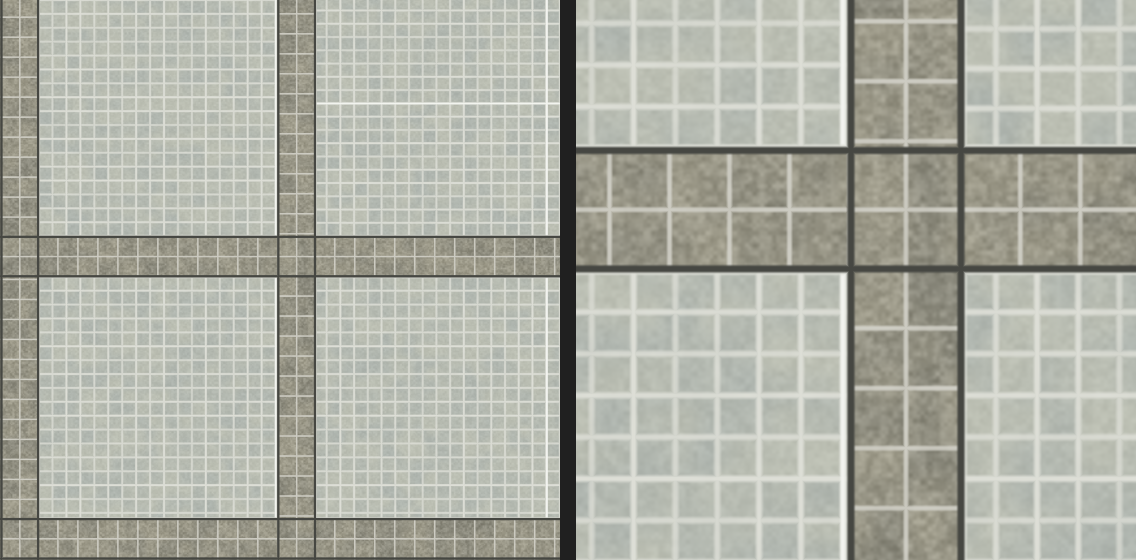
Left, the full canvas; right, a detail of the centre.
Reproduce this texture procedurally as a three.js fragment shader.

```glsl
// Mosaic wall: two by two pale panels of small tiles, framed by olive bands
// two tiles wide with dark seams. Each point is folded into its panel cell,
// then a line grid gives the grout and hash noise gives the stone grain.
varying vec2 vUv;

const vec2 ORIGIN = vec2(0.0026, 0.0026);
const vec2 PERIOD = vec2(0.4944, 0.5040);
const vec2 BAND = vec2(0.0655, 0.0705);
const float SOFT = 0.0011;

const vec3 PANEL_TILE = vec3(0.735, 0.748, 0.700);
const vec3 PANEL_COOL = vec3(0.685, 0.710, 0.685);
const vec3 PANEL_GROUT = vec3(0.865, 0.870, 0.840);
const vec3 BAND_TILE = vec3(0.620, 0.608, 0.542);
const vec3 BAND_DARK = vec3(0.545, 0.540, 0.490);
const vec3 BAND_GROUT = vec3(0.815, 0.810, 0.775);
const vec3 SEAM = vec3(0.275, 0.280, 0.260);
const vec3 BRIGHT = vec3(0.960, 0.965, 0.950);

float hash(vec2 p) {
  return fract(sin(dot(p, vec2(127.1, 311.7))) * 43758.5453);
}

float noise(vec2 p) {
  vec2 i = floor(p);
  vec2 f = fract(p);
  f = f * f * (3.0 - 2.0 * f);
  float low = mix(hash(i), hash(i + vec2(1.0, 0.0)), f.x);
  float high = mix(hash(i + vec2(0.0, 1.0)), hash(i + 1.0), f.x);
  return mix(low, high, f.y);
}

// Distance to the nearest of evenly spaced lines, per axis
vec2 gridDistance(vec2 p, vec2 anchor, vec2 pitch) {
  return abs(fract((p - anchor) / pitch + 0.5) - 0.5) * pitch;
}

// Coverage of a line of the given half width
float stroke(float d, float halfWidth, float soft) {
  return 1.0 - smoothstep(halfWidth - soft, halfWidth + soft, d);
}

// Distance to the dark seams on both sides of every band
float seamDistance(vec2 p) {
  float d = 1.0;
  for (int i = 0; i < 2; i++) {
    vec2 start = ORIGIN + float(i) * PERIOD;
    vec2 nearest = min(abs(p - start), abs(p - start - BAND));
    d = min(d, min(nearest.x, nearest.y));
  }
  return d;
}

// Mottled stone: one shade per tile, soft patches and fine grain
vec3 stone(vec2 p, vec2 id, vec3 base, vec3 shade, float grainAmount) {
  float patches = noise(p * 48.0) * 0.55 + hash(id) * 0.45;
  float grain = noise(p * 250.0) + 0.5 * noise(p * 430.0 + 17.0) - 0.75;
  return mix(base, shade, smoothstep(0.15, 0.95, patches)) + grain * grainAmount;
}

void main() {
  // Fold into a cell whose band lies along its left and lower sides
  vec2 cell = clamp(floor((vUv - ORIGIN) / PERIOD), 0.0, 1.0);
  vec2 local = vUv - ORIGIN - cell * PERIOD;
  vec2 inBand = step(local, BAND);
  float isBand = max(inBand.x, inBand.y);

  // Grid spacing; panels are laid with slight offsets
  vec2 panelAnchor = mix(vec2(0.0911, 0.4783), vec2(0.0863, 0.0718), cell);
  vec2 panelPitch = vec2(0.0249 - 0.0004 * cell.x, 0.0248 - 0.0011 * cell.x * cell.y);
  vec2 bandAnchor = vec2(0.0651, 0.0700 + 0.0060 * cell.x);
  vec2 anchor = mix(panelAnchor, bandAnchor, isBand);
  vec2 pitch = mix(panelPitch, vec2(0.0357), isBand);

  // Bands are split down their middle, and into quarters where they cross
  vec2 lines = mix(gridDistance(local, anchor, pitch), abs(local - BAND * 0.5), inBand);
  vec2 id = mix(floor((local - anchor) / pitch), step(BAND * 0.5, local), inBand);
  id += cell * 37.0 + isBand * 91.0;

  // Tiles
  vec3 panelStone = stone(vUv, id, PANEL_TILE, PANEL_COOL, 0.045);
  vec3 bandStone = stone(vUv, id, BAND_TILE, BAND_DARK, 0.115);
  vec3 color = mix(panelStone, bandStone, isBand);

  // Grout, softer and unevenly worn on the panels
  float halfWidth = mix(0.0018, 0.0014, isBand);
  float soft = mix(0.0015, SOFT, isBand);
  vec2 lineId = floor((local - anchor) / pitch + 0.5) + cell * 19.0;
  vec2 wear = vec2(hash(vec2(lineId.x, 3.0)), hash(vec2(7.0, lineId.y)));
  wear = mix(0.76 + 0.34 * wear, vec2(0.94), isBand);
  wear *= 0.90 + 0.14 * noise(vUv * 85.0);
  float grout = max(stroke(lines.x, halfWidth, soft) * wear.x,
                    stroke(lines.y, halfWidth, soft) * wear.y);
  color = mix(color, mix(PANEL_GROUT, BAND_GROUT, isBand), min(grout, 1.0));

  // Fresh bright joints and the pale rim of the panels
  float rightSide = step(0.5, cell.x);
  float joint = stroke(abs(vUv.x - mix(0.4925, 0.9766, rightSide)), 0.0017, SOFT);
  float row = stroke(abs(vUv.y - 0.8151), 0.0015, SOFT) * cell.x * cell.y;
  color = mix(color, BRIGHT, max(joint, row) * 0.9 * (1.0 - isBand));
  float seam = seamDistance(vUv);
  color = mix(color, PANEL_GROUT, stroke(seam, 0.0036, SOFT) * 0.7 * (1.0 - isBand));

  // Dark seams
  color = mix(color, SEAM, stroke(seam, 0.0021, SOFT));
  gl_FragColor = vec4(color, 1.0);
}
```
